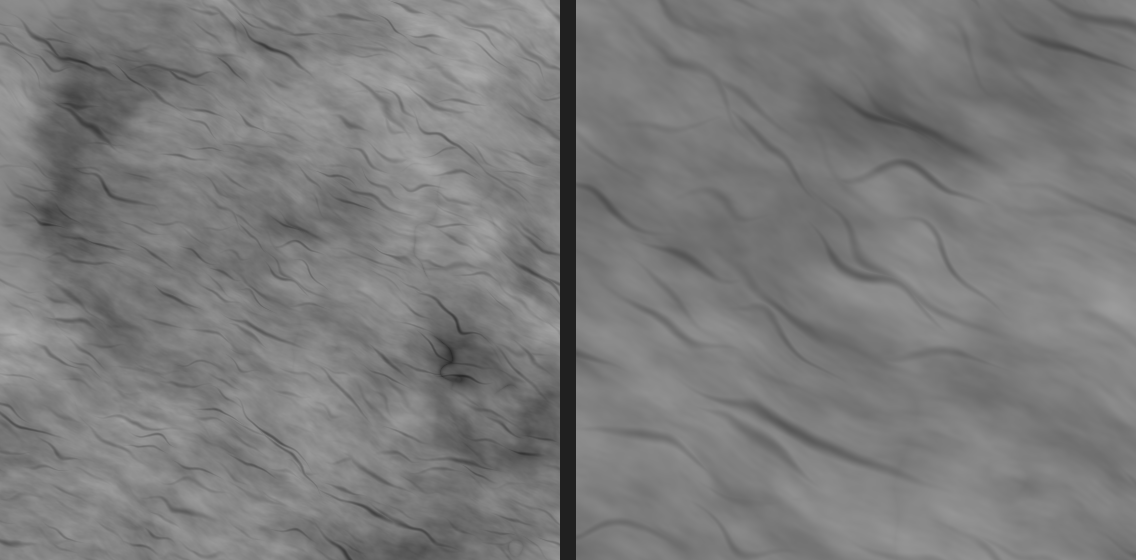
Left, the full canvas; right, a detail of the centre.
This texture is drawn by a WebGL 1 fragment shader. Its source:

```glsl
precision highp float;
// Weathered grey stone: slanted grain from stretched noise, short tapering
// cracks scattered on a tilted grid, cloudy dark stains and a few winding
// fissures that gather in the lower right.
uniform vec2 u_resolution;

float hash(vec2 c) {
  return fract(sin(dot(c, vec2(127.1, 311.7))) * 43758.5453);
}

float noise(vec2 p) {
  vec2 i = floor(p), f = fract(p);
  f = f * f * (3.0 - 2.0 * f);
  return mix(mix(hash(i), hash(i + vec2(1.0, 0.0)), f.x),
             mix(hash(i + vec2(0.0, 1.0)), hash(i + 1.0), f.x), f.y);
}

float fbm(vec2 p) {
  float sum = 0.0, amp = 0.533;
  for (int i = 0; i < 4; i++) {
    sum += amp * noise(p);
    p = mat2(1.6, 1.2, -1.2, 1.6) * p + 7.3;
    amp *= 0.5;
  }
  return sum;
}

// Noise stretched along x, with octaves that keep their direction
float grainNoise(vec2 p) {
  return 0.5 * noise(p) + 0.3 * noise(p * 2.1 + 3.7) + 0.2 * noise(p * 4.3 + 8.1);
}

// Soft round spot, 1 at its centre
float spot(vec2 p, vec2 centre, vec2 radius) {
  vec2 d = (p - centre) / radius;
  return exp(-dot(d, d));
}

// One crooked, tapering crack per grid cell
float cracks(vec2 s, vec2 cell, float width, float seed) {
  float result = 0.0;
  float wiggle = (noise(s * 28.0 + seed) - 0.5) * 0.022;
  for (int j = -1; j <= 1; j++) {
    for (int i = -1; i <= 1; i++) {
      vec2 id = floor(s / cell) + vec2(float(i), float(j));
      float tilt = hash(id + seed), size = hash(id + seed + 17.3);
      vec2 jitter = vec2(hash(id + seed + 31.7), hash(id + seed + 53.1));
      vec2 d = s - (id + 0.2 + 0.6 * jitter) * cell;
      d.y += d.x * (tilt - 0.5) * 0.7 + wiggle;
      float taper = 1.0 - smoothstep(0.0, cell.x * (0.3 + 0.4 * size), abs(d.x));
      float line = 1.0 - smoothstep(0.0, width * (0.5 + taper), abs(d.y));
      result = max(result, line * taper * size * size);
    }
  }
  return result;
}

void main() {
  vec2 uv = gl_FragCoord.xy / u_resolution;
  vec2 warp = vec2(fbm(uv * 6.0 + 2.0), fbm(uv * 6.0 + 40.0)) - 0.5;
  vec2 bent = uv + 0.22 * warp;

  // Frame aligned with the grain, which falls towards the right
  vec2 s = mat2(0.9, 0.43, -0.43, 0.9) * (uv + 0.05 * warp);

  // Clouds and grain
  float shade = 0.525 + 0.26 * (fbm(uv * 5.0 + 11.0) - 0.5);
  shade += 0.17 * (grainNoise(s * vec2(11.0, 32.0)) - 0.5);
  shade += 0.08 * (grainNoise(s * vec2(34.0, 85.0) + 20.0) - 0.5);
  shade += 0.06 * (fbm(uv * 38.0) - 0.5);

  // Dark stains, broken up by noise
  float stain = spot(bent, vec2(0.12, 0.68), vec2(0.065, 0.23));
  stain += 0.7 * spot(bent, vec2(0.2, 0.86), vec2(0.14, 0.08));
  stain += 0.7 * spot(bent, vec2(0.47, 0.94), vec2(0.1, 0.07));
  stain += 0.9 * spot(bent, vec2(0.82, 0.22), vec2(0.15, 0.16));
  stain += 0.9 * spot(bent, vec2(0.98, 0.53), vec2(0.09, 0.09));
  stain += spot(bent, vec2(0.98, 0.22), vec2(0.06, 0.06));
  stain += 0.9 * spot(bent, vec2(0.68, 0.04), vec2(0.16, 0.07));
  stain += 0.7 * spot(uv + 0.05 * warp, vec2(0.535, 0.59), vec2(0.045, 0.022));
  shade -= 0.16 * stain * (0.3 + 1.2 * fbm(uv * 13.0 + 5.0));

  // Smooth pale patches on the upper left rim
  float rim = spot(bent, vec2(-0.02, 0.65), vec2(0.06, 0.2))
            + spot(bent, vec2(0.12, 1.03), vec2(0.22, 0.06));
  shade = mix(shade, 0.56, 0.8 * clamp(rim, 0.0, 1.0));

  // Short cracks along the grain
  float crack = cracks(s, vec2(0.15, 0.05), 0.0045, 3.0);
  crack = max(crack, 0.75 * cracks(s + 0.37, vec2(0.08, 0.03), 0.0032, 71.0));
  shade -= 0.19 * crack * (1.0 - 0.8 * clamp(rim, 0.0, 1.0));

  // Winding fissures with a shadow around them
  float zone = spot(uv, vec2(0.82, 0.28), vec2(0.2, 0.3));
  float gap = abs(fbm(uv * 4.5 + 23.0) - 0.5);
  float patchy = smoothstep(0.35, 0.65, noise(uv * 11.0 + 60.0));
  shade -= zone * patchy * (0.14 * exp(-gap * 70.0) + 0.06 * exp(-gap * 18.0));

  gl_FragColor = vec4(vec3(clamp(shade, 0.17, 0.66)), 1.0);
}
```
